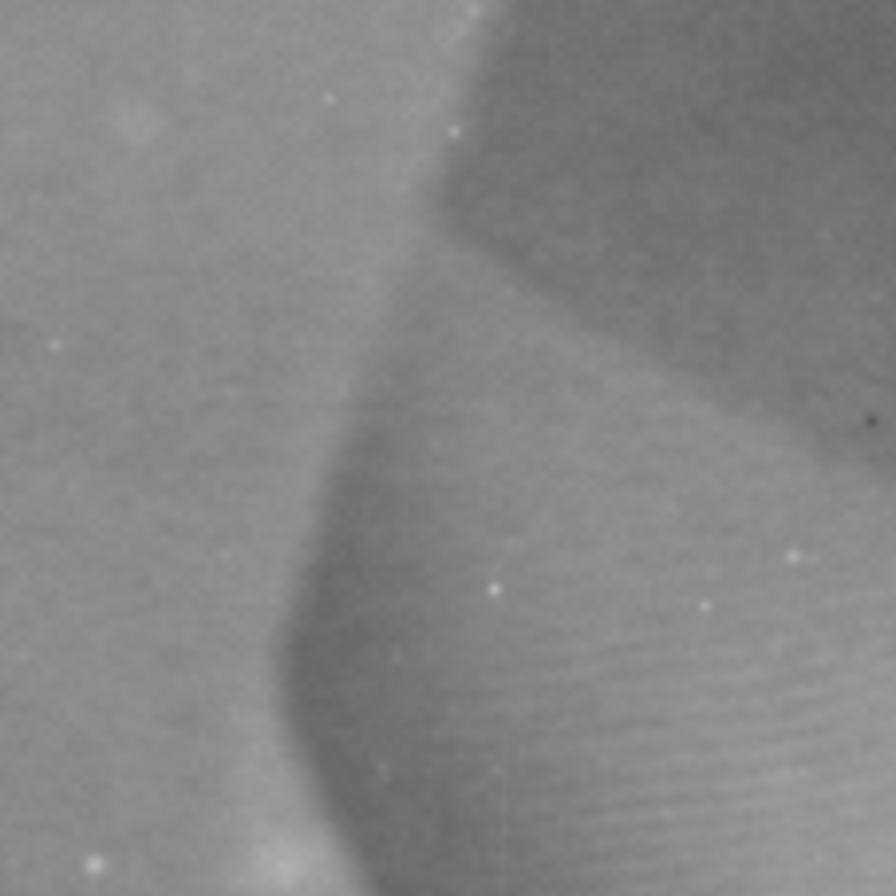
Write a Shadertoy shader that draws this texture.

```glsl
// Soft grey film surface: a pale left sheet, a dark upper wedge and a shaded, faintly ribbed fold.

const float SHEET_GREY = 0.547;
const float WEDGE_GREY = 0.458;
const float FOLD_GREY = 0.542;
const float EDGE_BLUR_LOW = 0.030;
const float EDGE_BLUR_HIGH = 0.040;
const float WEDGE_BLUR = 0.034;
const float FOLD_SHADE = 0.105;
const float RIB_COUNT = 34.0;
const float RIB_DEPTH = 0.010;
const float GRAIN = 0.024;
const float STREAK = 0.024;
const float MOTTLE = 0.026;
const float DUST_CELLS = 17.0;

// Specks: centre, radius, brightness
const int SPECK_COUNT = 10;
const vec4 SPECKS[SPECK_COUNT] = vec4[](
    vec4(0.106, 0.035, 0.0110, 0.17), vec4(0.552, 0.342, 0.0075, 0.20),
    vec4(0.885, 0.380, 0.0080, 0.12), vec4(0.787, 0.323, 0.0070, 0.12),
    vec4(0.508, 0.853, 0.0075, 0.13), vec4(0.973, 0.529, 0.0075, -0.12),
    vec4(0.062, 0.615, 0.0075, 0.08), vec4(0.368, 0.890, 0.0075, 0.07),
    vec4(0.528, 0.986, 0.0080, 0.06), vec4(0.428, 0.143, 0.0080, 0.06));

float hash(vec2 p) {
    return fract(sin(dot(p, vec2(127.1, 311.7))) * 43758.5453);
}

float noise(vec2 p) {
    vec2 i = floor(p), f = fract(p);
    f = f * f * (3.0 - 2.0 * f);
    return mix(mix(hash(i), hash(i + vec2(1, 0)), f.x),
               mix(hash(i + vec2(0, 1)), hash(i + vec2(1, 1)), f.x), f.y);
}

float fbm(vec2 p) {
    float sum = 0.0, amp = 0.5;
    for (int i = 0; i < 4; i++) {
        sum += amp * noise(p);
        p = p * 2.03 + 17.3;
        amp *= 0.5;
    }
    return sum;
}

float glow(vec2 p, vec2 centre, vec2 radius) {
    vec2 q = (p - centre) / radius;
    return exp(-dot(q, q));
}

float scratch(vec2 p, vec2 a, vec2 b, float width) {
    vec2 ab = b - a;
    float h = clamp(dot(p - a, ab) / dot(ab, ab), 0.0, 1.0);
    float d = length(p - a - ab * h) / width;
    return exp(-d * d);
}

// Bent seam between the sheet and the fold
float seamX(float y) {
    float d = y - 0.26;
    float slope = mix(0.47, 0.364, smoothstep(-0.06, 0.06, d));
    return 0.312 + slope * (sqrt(d * d + 0.0036) - 0.06);
}

float wedgeY(float x) {
    float s = (x - 0.48) / 0.52;
    return 0.75 - 0.294 * s - 0.015 * sin(3.14159 * clamp(s, 0.0, 1.0));
}

float sheet(vec2 p, float side) {
    float grey = SHEET_GREY + 0.012 * smoothstep(0.6, 1.0, p.y);
    grey -= 0.014 * glow(p, vec2(0.1, 0.55), vec2(0.35, 0.12));
    grey -= 0.010 * glow(p, vec2(0.08, 0.12), vec2(0.15, 0.15));
    grey += 0.018 * exp(-pow((side + 0.03) / 0.05, 2.0));
    grey += 0.075 * glow(p, vec2(0.315, 0.03), vec2(0.075, 0.05));
    grey += 0.05 * glow(p, vec2(0.322, 0.037), vec2(0.025, 0.025));
    grey += 0.03 * glow(p, vec2(0.285, 0.13), vec2(0.03, 0.09));
    return grey;
}

float fold(vec2 p, float side) {
    float grey = FOLD_GREY + 0.06 * smoothstep(0.5, 1.0, p.x) * smoothstep(0.55, 0.0, p.y);
    float width = mix(0.31, 0.09, smoothstep(0.0, 0.6, p.y));
    float depth = FOLD_SHADE * smoothstep(0.74, 0.33, p.y);
    grey -= depth * exp(-pow(max(side, 0.0) / width, 2.0));
    grey -= 0.02 * smoothstep(0.3, 0.0, side);
    // Tilted, broken ribs, strongest toward the lower right
    float phase = (p.y - 0.13 * p.x + 0.02 * noise(p * 7.0)) * RIB_COUNT;
    float broken = 0.3 + noise(p * vec2(9.0, 22.0) + 5.0);
    return grey + RIB_DEPTH * broken * sin(6.28318 * phase)
                * smoothstep(0.05, 0.4, side) * smoothstep(0.75, 0.2, p.y);
}

float wedge(vec2 p) {
    float grey = WEDGE_GREY + 0.02 * smoothstep(0.9, 0.5, p.y);
    return grey - 0.035 * glow(p, vec2(1.0, 0.92), vec2(0.3, 0.16));
}

// Faint scattered dust, one candidate per cell
float dust(vec2 p) {
    vec2 q = p * DUST_CELLS, cell = floor(q);
    vec2 centre = 0.25 + 0.5 * vec2(hash(cell), hash(cell + 31.7));
    float strength = smoothstep(0.72, 1.0, hash(cell + 73.1));
    return strength * glow(fract(q), centre, vec2(0.12));
}

void mainImage(out vec4 fragColor, in vec2 fragCoord) {
    vec2 p = fragCoord / iResolution.xy;
    float side = p.x - seamX(p.y) + 0.012 * (noise(p * 12.0) - 0.5);
    float blur = mix(EDGE_BLUR_LOW, EDGE_BLUR_HIGH, smoothstep(0.2, 0.6, p.y));
    float rise = p.y - wedgeY(p.x) + 0.016 * (noise(p * 11.0 + 9.0) - 0.5);
    float right = mix(fold(p, side), wedge(p), smoothstep(-WEDGE_BLUR, WEDGE_BLUR, rise));
    float grey = mix(sheet(p, side), right, smoothstep(-blur, blur, side));

    // Specks, hazy spot and hairline scratches
    for (int i = 0; i < SPECK_COUNT; i++)
        grey += SPECKS[i].w * glow(p, SPECKS[i].xy, vec2(SPECKS[i].z));
    grey += 0.045 * glow(p, vec2(0.156, 0.862), vec2(0.022));
    grey += 0.010 * scratch(p, vec2(0.17, 0.82), vec2(0.25, 0.62), 0.004);
    grey += 0.014 * scratch(p, vec2(0.56, 0.0), vec2(0.565, 0.18), 0.004);
    grey += 0.035 * dust(p);

    // Broad mottling, sideways streaks and fine grain
    grey += MOTTLE * (fbm(p * 14.0) - 0.47);
    grey += STREAK * (noise(p * vec2(38.0, 66.0)) - 0.5);
    grey += GRAIN * (noise(p * 115.0) - 0.5);
    fragColor = vec4(vec3(grey), 1.0);
}
```
